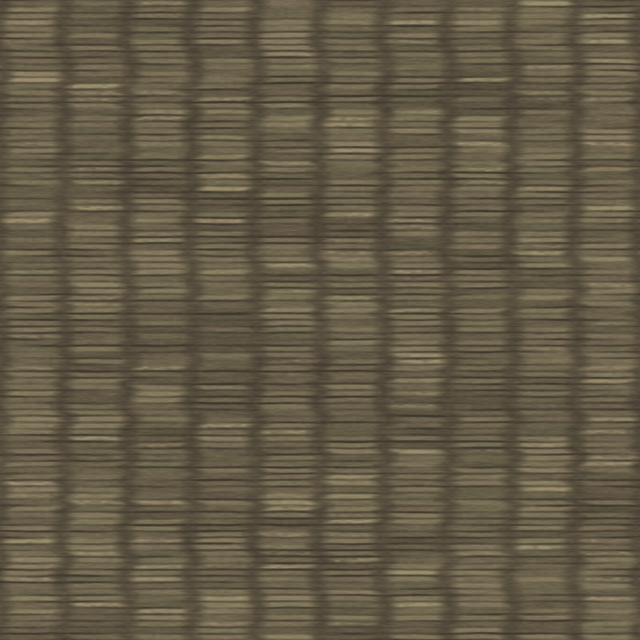
Reproduce this texture procedurally as a Shadertoy shader.

```glsl
#define COLUMNS 10.0
#define REEDS 100.0
#define SEAM_WIDTH 0.25
#define SEAM_TONE 0.28
#define BODY_LIFT 0.345
#define GAP_DEPTH 0.36
#define REED_CONTRAST 0.42
#define PATCH_CONTRAST 0.20
#define STREAK_LIGHT 0.40
#define GRAIN 0.26
#define SHADE vec3(0.25, 0.222, 0.180)
#define STRAW vec3(0.565, 0.520, 0.400)

float hash(vec2 p) {
    vec3 q = fract(p.xyx * vec3(0.1031, 0.1030, 0.0973));
    q += dot(q, q.yzx + 33.33);
    return fract((q.x + q.y) * q.z);
}

float noise(vec2 p) {
    vec2 i = floor(p), f = fract(p);
    f = f * f * (3.0 - 2.0 * f);
    return mix(mix(hash(i), hash(i + vec2(1, 0)), f.x),
               mix(hash(i + vec2(0, 1)), hash(i + vec2(1, 1)), f.x), f.y);
}

// Soft bump over a unit cell, zero at both ends
float bump(float x, float edge) {
    return smoothstep(0.0, edge, min(x, 1.0 - x));
}

void mainImage(out vec4 fragColor, in vec2 fragCoord) {
    vec2 uv = fragCoord / iResolution.xy;

    // Columns whose seams wander from reed to reed
    float across = uv.x * COLUMNS + 0.16 * (noise(vec2(3.0, uv.y * REEDS)) - 0.5);
    float column = floor(across);
    float seam = bump(fract(across), SEAM_WIDTH);

    // Straight thin reeds that run through every column
    float along = uv.y * REEDS + 0.16 * (noise(uv * vec2(20.0, 60.0)) - 0.5);
    vec2 cell = vec2(column, floor(along));
    float pos = fract(along);
    float profile = bump(pos, 0.34);

    // Tone of each reed, and of bundles of neighbouring reeds
    float reed = hash(cell + 7.0) - 0.5;
    float bundle = noise(vec2(column + 50.0, uv.y * 32.0)) - 0.5;
    float band = noise(vec2(uv.x * 4.0, uv.y * 30.0 + 90.0)) - 0.5;

    // Dark gaps of uneven strength, fainter at the seams
    float gap = 0.15 + 1.7 * noise(vec2(uv.x * 9.0, floor(along + 0.5)));
    gap *= GAP_DEPTH * (1.0 - profile) * (0.3 + 0.7 * seam);

    // Ragged pale streaks on a few reeds
    float ragged = noise(uv * vec2(110.0, 300.0));
    float streak = smoothstep(0.74, 1.0, hash(cell + 131.0)) * bump(pos, 0.5) * (0.3 + 1.1 * ragged);

    // Fine fibres running along the reeds
    float fibre = 0.5 * noise(uv * vec2(40.0, 400.0)) + 0.5 * noise(uv * vec2(150.0, 500.0)) - 0.5;

    float tone = BODY_LIFT + PATCH_CONTRAST * bundle
               + profile * REED_CONTRAST * reed + STREAK_LIGHT * streak;
    tone = SEAM_TONE + seam * tone - gap + 0.14 * band + GRAIN * fibre;

    // Slight drift between olive and rosy straw
    float hue = (hash(cell + 311.0) - 0.5) * profile * seam;
    vec3 color = mix(SHADE, STRAW, clamp(tone, 0.0, 1.1));
    color += hue * vec3(0.018, -0.006, 0.012);
    fragColor = vec4(color, 1.0);
}
```
